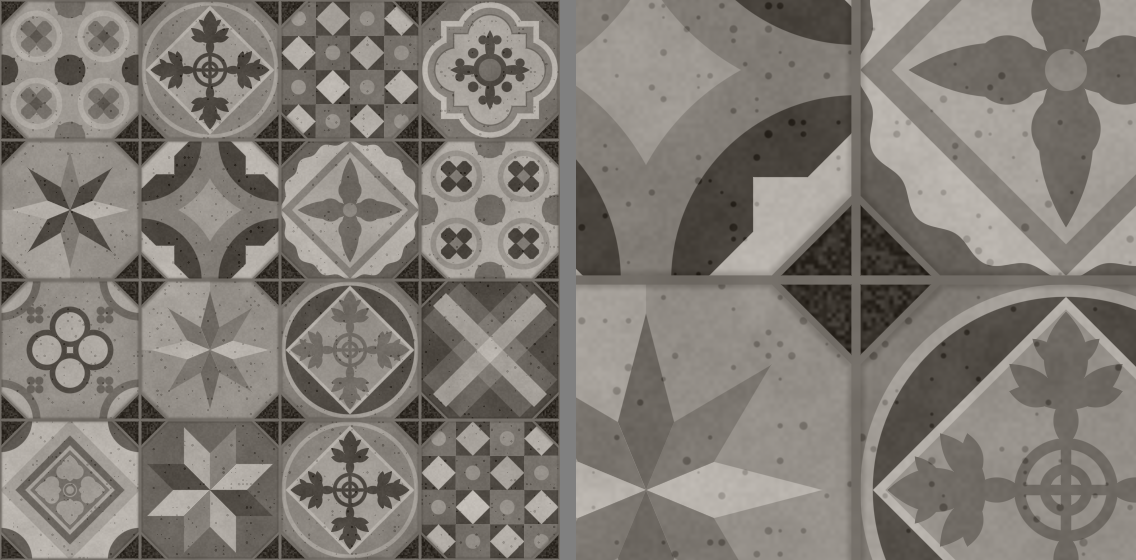
Left: the whole. Right: its middle third, enlarged.
Reproduce this pattern procedurally as a WebGL 1 fragment shader.

```glsl
precision highp float;
// Patchwork of sixteen worn octagonal cement tiles with dark corner insets.
uniform vec2 u_resolution;
// Tile position, its mirror image, its fold onto the nearest arm, radius, tone
vec2 p, a, q;
float r, tone;

float hash(vec2 c) {
  vec3 h = fract(c.xyx * .1031);
  h += dot(h, h.yzx + 33.33);
  return fract((h.x + h.y) * h.z);
}
float noise(vec2 c) {
  vec2 i = floor(c), f = fract(c);
  f *= f * (3. - 2. * f);
  return mix(mix(hash(i), hash(i + vec2(1, 0)), f.x),
             mix(hash(i + vec2(0, 1)), hash(i + 1.), f.x), f.y);
}
void paint(float d, float ink) {
  float soft = 6. / u_resolution.y;
  tone = mix(ink, tone, smoothstep(-soft, soft, d));
}
float box(vec2 c, float s) { return max(abs(c.x), abs(c.y)) - s; }
float diamond(vec2 c, float s) { return (abs(c.x) + abs(c.y) - s) * .707; }
float disc(float x, float y, float s) { return length(q - vec2(x, y)) - s; }

// Pointed oval between two points
float leaf(float x, float y, float x2, float y2, float w) {
  vec2 e = vec2(x2 - x, y2 - y), u = normalize(e), c = q - vec2(x, y);
  float t = dot(c, u) / length(e);
  return abs(c.x * u.y - c.y * u.x) - w * 4. * t * (1. - t);
}
// Eight kites around the centre, inks repeating every four
void star(float turn, float tip, float shoulder, vec4 inks) {
  vec2 s = shoulder * vec2(.924, .383), n = normalize(vec2(s.y, tip - s.x));
  for (int k = 0; k < 8; k++) {
    float g = (float(k) + turn) * .7854, m = mod(float(k), 4.);
    vec2 c = vec2(p.x * cos(g) + p.y * sin(g), abs(p.y * cos(g) - p.x * sin(g)));
    paint(max(c.y * .924 - c.x * .383, dot(c - vec2(tip, 0), n)),
          m < .5 ? inks.x : m < 1.5 ? inks.y : m < 2.5 ? inks.z : inks.w);
  }
}
void ringsAndCrosses(bool dark) {
  vec2 c = abs(a - .48), b = mod(p + .48, .96) - .48;
  tone = dark ? .59 : .66;
  paint(min(length(b) - .22, box(b, .175)), dark && a.y < .5 ? .27 : .43);
  paint(length(c) - .37, dark ? .66 : .56);
  paint(length(c) - .29, dark ? .59 : .65);
  vec2 side = c.x > c.y ? c : c.yx;
  float notch = diamond(side - vec2(.24, 0), .11);
  paint(max(max(box(c, .22), diamond(c, .36)), -notch), dark ? .44 : .26);
  paint(diamond(c, .1), dark ? .34 : .48);
}
void fleurCross(bool night) {
  tone = .48;
  paint(r - .98, .62);
  paint(r - .92, night ? .3 : .51);
  paint(diamond(p, .92), .69);
  paint(diamond(p, .86), night ? .57 : .61);
  float d = min(leaf(.4, 0., .85, 0., .105), max(q.y - .025, q.x - .6));
  d = min(d, min(leaf(.38, 0., .6, .27, .065), leaf(.42, .05, .47, .27, .05)));
  d = min(d, min(leaf(.58, 0., .72, .16, .04), leaf(.2, 0., .46, 0., .06)));
  d = min(d, min(abs(r - .22) - .027, abs(r - .1) - .025));
  paint(d, night ? .42 : .27);
}
void checker() {
  vec2 g = p / .49 + 2., c = floor(g), b = (fract(g) - .5) * .49;
  float vary = hash(c + 7.);
  tone = .4 + .08 * vary;
  if (mod(c.x + c.y, 2.) > .5) paint(length(b) - .105, .57);
  else {
    paint(box(b, .243), .28);
    paint(diamond(b, .245), .62 + .11 * vary);
  }
}
void quatrefoil() {
  float d = min(disc(.47, 0., .42), box(p, .62));
  tone = .45;
  paint(d - .08, .71);
  paint(d, .5);
  paint(d + .09, .4);
  paint(d + .11, .64);
  d = min(r - .24, leaf(.1, 0., .57, 0., .07));
  d = min(d, min(disc(.43, .1, .065), disc(.24, .24, .075)));
  paint(d, .29);
  paint(r - .16, .43);
}
void concaveStar() {
  float arc = length(a - 1.);
  tone = .5;
  paint(1.14 - arc, .6);
  paint(arc - .88, .27);
  paint(min(-diamond(p, 1.28), .51 - min(a.x, a.y)), .7);
}
void diamondFlower() {
  tone = .38;
  paint(r - .97 - .03 * cos(16. * atan(q.y, q.x)), .69);
  paint(diamond(p, .98), .49);
  paint(diamond(p, .83), .63);
  paint(min(leaf(-.1, 0., .75, 0., .13), disc(.28, 0., .165)), .4);
  paint(r - .1, .52);
}
void fourDiscs() {
  tone = .55;
  paint(length(a - 1.) - .58, .41);
  paint(length(a - 1.) - .47, .64);
  paint(length(abs(a - .5) - .06) - .06, .38);
  paint(min(disc(.33, 0., .29), box(p, .2)), .28);
  paint(min(disc(.33, 0., .21), box(p, .045)), .65);
}
void plaid() {
  float hi = (a.x + a.y) * .707, lo = abs(a.x - a.y) * .707;
  tone = .29;
  paint(max(lo - .38, hi - .98), .39);
  paint(hi - .38, .47);
  paint(max(lo - .13, hi - 1.02), .62);
  paint(hi - .13, .71);
}
void hearts() {
  tone = .7;
  paint(length(a - 1.) - .46, .36);
  paint(diamond(p, 1.), .61);
  paint(diamond(p, .78), .38);
  paint(diamond(p, .64), .62);
  paint(diamond(p, .57), .43);
  paint(min(r - .1, min(disc(.26, .09, .105), leaf(.12, 0., .5, 0., .13))), .59);
  paint(abs(r - .07) - .015, .42);
}
void main() {
  vec2 uv = 4. * gl_FragCoord.xy / u_resolution, cell = floor(uv);
  p = 2. * fract(uv) - 1.; a = abs(p); r = length(p);
  q = a.x > a.y ? a : a.yx;
  float id = cell.x + 4. * (3. - cell.y);
  if (id == 0. || id == 7.) ringsAndCrosses(id == 0.);
  else if (id == 1. || id == 10. || id == 14.) fleurCross(id == 10.);
  else if (id == 2. || id == 15.) checker();
  else if (id == 3.) quatrefoil();
  else if (id == 5.) concaveStar();
  else if (id == 6.) diamondFlower();
  else if (id == 8.) fourDiscs();
  else if (id == 11.) plaid();
  else if (id == 12.) hearts();
  else if (id == 13.) { tone = .39; star(.5, .97, .525, vec4(.7, .5, .65, .29)); }
  else {
    tone = .56;
    paint(max(p.x, id == 4. ? p.y : -p.y), .63);
    star(0., .84, .35, id == 4. ? vec4(.69, .28, .47, .28) : vec4(.7, .46, .4, .46));
  }
  // Wear: cloudy stains, fine grain and small pits
  float cloud = noise(uv * 5.) * .5 + noise(uv * 13.) * .3 + noise(uv * 37.) * .2 - .5;
  tone += .09 * cloud + .03 * (noise(uv * 90.) - .5);
  vec2 pit = floor(uv * 36.);
  float size = .1 + .25 * hash(pit + 9.), gap = length(fract(uv * 36.) - .5);
  tone -= .12 * step(.91, hash(pit)) * (1. - smoothstep(size - .1, size + .1, gap));
  // Granular corner insets and grout
  float cut = -diamond(p, 1.6), edge = 1. - q.x;
  paint(cut, .1 + .17 * noise(uv * 95.));
  tone *= .85 + .15 * smoothstep(.02, .06, min(edge, abs(cut)));
  paint(min(edge - .022, abs(cut) - .016), .43 + .08 * cloud);
  gl_FragColor = vec4(tone + vec3(.02, 0, -.025), 1);
}
```
